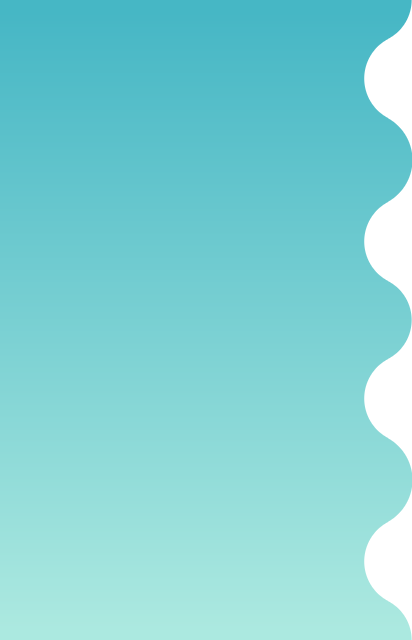
Reproduce this background procedurally as a WebGL 2 fragment shader.

```glsl
#version 300 es
precision highp float;
// Teal to mint vertical gradient with a scalloped white border on the right.
uniform vec2 u_resolution;
out vec4 outColor;

// Signed distance to the wavy edge, negative on the coloured side.
float scallopEdge(vec2 p) {
    // Fold the height so that one half wave is mirrored and repeated.
    float t = abs(mod(p.y + 0.25, 0.5) - 0.25);

    // Small coloured lobe, white bite, then large coloured lobe.
    if (t < 0.0612) return length(vec2(max(p.x - 0.5747, 0.0), t)) - 0.0685;
    if (t < 0.1842) return 0.0697 - length(vec2(min(p.x - 0.6388, 0.0), t - 0.1227));
    return length(vec2(max(p.x - 0.5696, 0.0), t - 0.25)) - 0.0749;
}

void main() {
    // Canvas units: the height is 1.
    vec2 p = gl_FragCoord.xy / u_resolution.y;

    // Background gradient, level at both ends.
    vec3 mint = vec3(0.672, 0.912, 0.877);
    vec3 teal = vec3(0.275, 0.716, 0.772);
    vec3 color = mix(mint, teal, clamp((p.y - 0.02) / 0.96, 0.0, 1.0));

    // White border with an edge one pixel soft.
    float white = clamp(scallopEdge(p) * u_resolution.y + 0.5, 0.0, 1.0);
    outColor = vec4(mix(color, vec3(1.0), white), 1.0);
}
```
